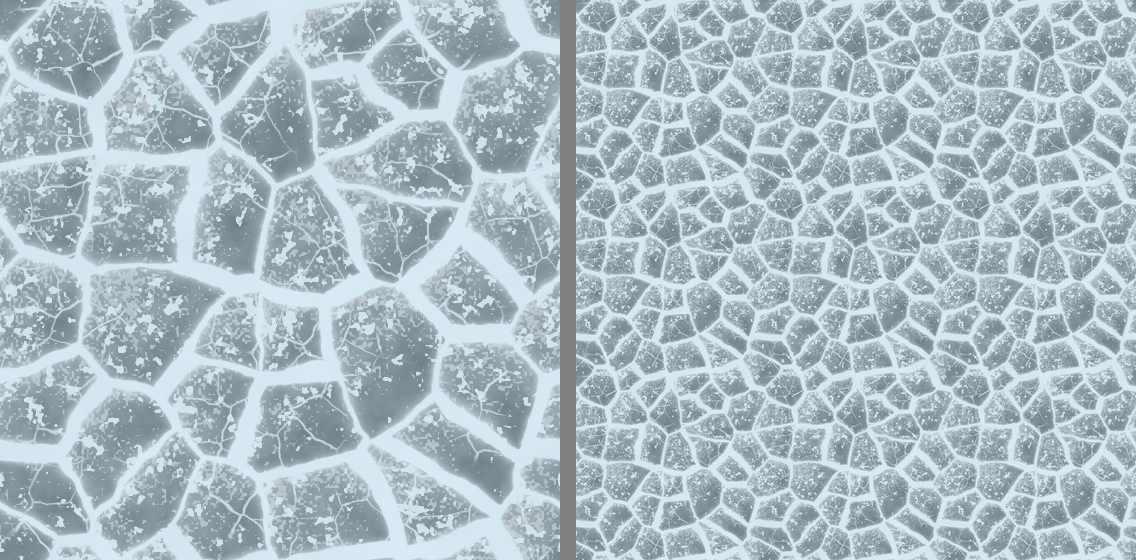
Left, the tile; right, the same tile 3 across and 3 down.
This texture is drawn by a Shadertoy shader. Its source:

```glsl
const vec3 DEEP = vec3(0.465, 0.537, 0.565);
const vec3 CLOUDY = vec3(0.595, 0.665, 0.695);
const vec3 RIME = vec3(0.765, 0.825, 0.855);
const vec3 WARM_RIME = vec3(0.80, 0.79, 0.79);
const vec3 ICE = vec3(0.84, 0.91, 0.95);

struct Plate {
    vec2 id;      // wrapped cell of the plate
    vec2 offset;  // position relative to the plate centre
    float edge;   // distance to the nearest crack, negative inside it
};

vec2 hash2(vec2 p) {
    vec3 q = fract(p.xyx * vec3(0.1031, 0.1030, 0.0973));
    q += dot(q, q.yzx + 33.33);
    return fract((q.xx + q.yz) * q.zy);
}

// Value noise that wraps after a whole number of cells
float noise(vec2 uv, float period, float seed) {
    vec2 p = uv * period;
    vec2 cell = floor(p);
    vec2 f = p - cell;
    f = f * f * (3.0 - 2.0 * f);
    vec2 lo = mod(cell, period) + seed;
    vec2 hi = mod(cell + 1.0, period) + seed;
    return mix(mix(hash2(lo).x, hash2(vec2(hi.x, lo.y)).x, f.x),
               mix(hash2(vec2(lo.x, hi.y)).x, hash2(hi).x, f.x), f.y);
}

float fbm(vec2 uv, float period, float seed) {
    float sum = 0.0, weight = 0.5;
    for (int i = 0; i < 3; i++) {
        sum += weight * noise(uv, period, seed);
        period *= 2.0;
        seed += 17.0;
        weight *= 0.5;
    }
    return sum / 0.875;
}

vec2 warp(vec2 uv, float period, float seed) {
    return vec2(fbm(uv, period, seed), fbm(uv, period, seed + 71.0)) - 0.5;
}

vec2 centre(vec2 cell, float period, float seed) {
    return cell + 0.5 + 0.92 * (hash2(mod(cell, period) + seed) - 0.5);
}

// Wrapping Voronoi plates; every crack has its own half width
Plate shatter(vec2 uv, float period, float seed, float thin, float wide) {
    vec2 p = uv * period;
    vec2 base = floor(p);
    vec2 home = base, toHome = vec2(9.0);
    for (int y = -1; y <= 1; y++)
    for (int x = -1; x <= 1; x++) {
        vec2 cell = base + vec2(x, y);
        vec2 d = centre(cell, period, seed) - p;
        if (dot(d, d) < dot(toHome, toHome)) { home = cell; toHome = d; }
    }
    vec2 id = mod(home, period);
    float edge = 9.0;
    for (int y = -2; y <= 2; y++)
    for (int x = -2; x <= 2; x++) {
        if (x == 0 && y == 0) continue;
        vec2 cell = home + vec2(x, y);
        vec2 toCell = centre(cell, period, seed) - p;
        float h = hash2(id + mod(cell, period) + seed + 5.0).y;
        float d = dot(0.5 * (toHome + toCell), normalize(toCell - toHome));
        edge = min(edge, d - mix(thin, wide, h * h));
    }
    return Plate(id, -toHome, edge);
}

float fill(float d, float blur) {
    return 1.0 - smoothstep(-blur, blur, d);
}

void mainImage(out vec4 fragColor, in vec2 fragCoord) {
    vec2 uv = fragCoord / iResolution.xy;
    float pixel = 1.0 / iResolution.y;

    // Broad plates with slightly wandering borders
    float plateCount = 6.0;
    vec2 bent = uv + 0.07 * warp(uv, 5.0, 11.0) + 0.010 * warp(uv, 32.0, 43.0);
    Plate plate = shatter(bent, plateCount, 3.0, 0.024, 0.115);
    float ragged = plate.edge + 0.035 * (fbm(uv, 24.0, 29.0) - 0.5);

    // Frost thickens towards the upper left of each plate
    float tilt = dot(plate.offset, vec2(-0.707, 0.707));
    float bias = hash2(plate.id + 57.0).x - 0.5;
    float cloud = fbm(uv, 12.0, 83.0) - 0.5;
    float frost = clamp(0.47 + 0.85 * tilt + 0.3 * bias + 1.1 * cloud, 0.0, 1.0);
    vec3 color = mix(DEEP, CLOUDY, frost);
    color += 0.10 * (fbm(uv, 40.0, 7.0) - 0.5);

    // Fine rime grains, warmer where the frost is thickest
    float grain = mix(noise(uv, 230.0, 19.0), fbm(uv, 90.0, 61.0), 0.4);
    float grainCut = mix(0.78, 0.46, frost);
    float rime = smoothstep(grainCut - 0.05, grainCut + 0.09, grain);
    float warmth = smoothstep(0.65, 1.0, frost) * noise(uv, 9.0, 37.0);
    color = mix(color, mix(RIME, WARM_RIME, warmth), 0.72 * rime);

    // Crisp clustered flakes
    float flake = 0.8 * fbm(uv, 56.0, 101.0) + 0.2 * noise(uv, 180.0, 53.0);
    float flakeCut = mix(0.70, 0.585, frost);
    color = mix(color, ICE, 0.92 * smoothstep(flakeCut - 0.02, flakeCut + 0.035, flake));

    // Hairline fractures in patches
    float hairCount = 13.0;
    vec2 kinked = uv + 0.045 * warp(uv, 10.0, 23.0) + 0.009 * warp(uv, 48.0, 67.0);
    Plate shard = shatter(kinked, hairCount, 131.0, 0.014, 0.034);
    float patchy = smoothstep(0.44, 0.56, fbm(uv, 7.0, 47.0) + 0.25 * bias);
    color = mix(color, ICE, 0.85 * patchy * fill(shard.edge, pixel * hairCount));

    // Powdery halo, then the wide cracks
    float halo = exp(-max(ragged, 0.0) / 0.045);
    color = mix(color, ICE, 0.62 * halo);
    vec3 crackColor = ICE + 0.02 * (noise(uv, 16.0, 91.0) - 0.5);
    color = mix(color, crackColor, fill(plate.edge, pixel * plateCount));

    fragColor = vec4(color, 1.0);
}
```
